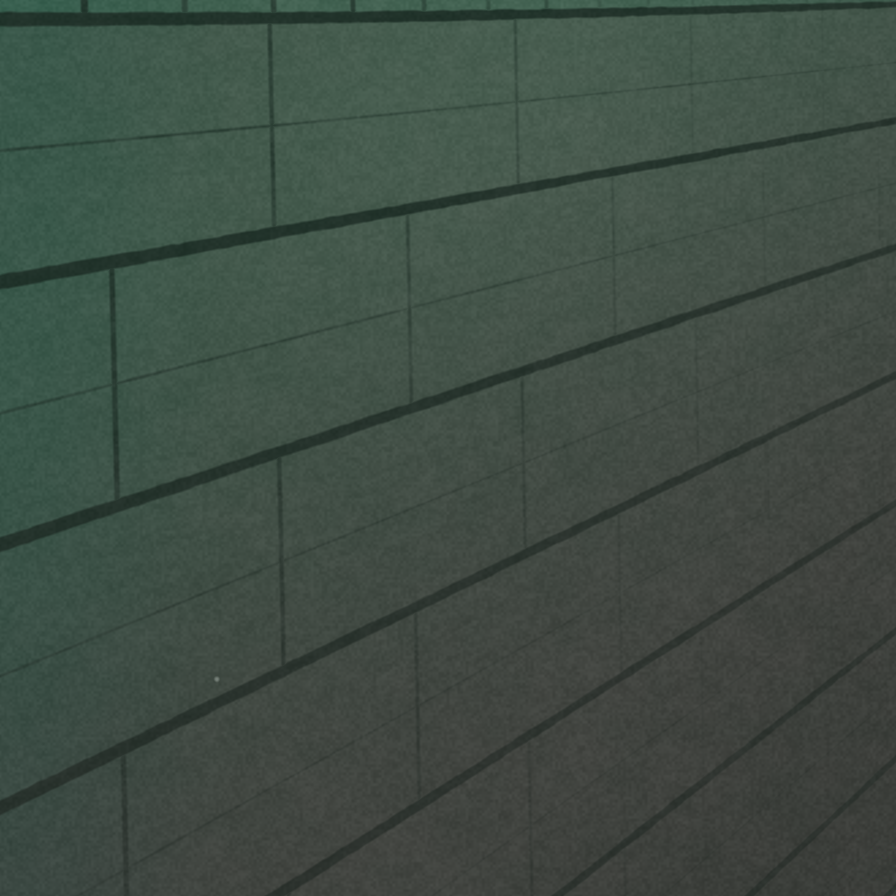
A Shadertoy shader for this texture:

```glsl
// A dim green tiled wall seen at a slant: wide course gaps, a thin line halfway
// up each course and staggered upright joints, all meeting at one vanishing point.
// Wall coordinates come from a perspective divide; grain and wear from value noise.

const vec2 VANISH = vec2(1.947, -0.039);  // vanishing point, y measured downwards
const float COURSE_START = 0.031;         // slope of the first course gap
const float COURSE_STEP = 0.1507;         // slope between course gaps
const float TOP_BEND = 0.02;              // flattening of the uppermost gap
const float JOINT_START = 0.549;          // first upright joint, in inverse depth
const float TILE = 0.122;                 // tile length, in inverse depth
const float TOP_JOINT_START = 0.542;
const float TOP_TILE = 0.0349;            // shorter tiles of the top course
const float LEAN = 0.025;                 // lean of the upright joints
const float GAP_HALF = 0.0042;            // half widths, scaled by depth
const float SEAM_HALF = 0.0009;
const float JOINT_HALF = 0.0009;
const float SOFT = 0.0019;                // edge softness in canvas units
const float GRAIN = 0.036;
const float BLOTCH = 0.022;
const vec2 SPECK = vec2(0.242, 0.758);    // one pale chip

const vec3 GREEN = vec3(0.250, 0.344, 0.290);
const vec3 GREY = vec3(0.256, 0.268, 0.250);
const vec3 GLOW = vec3(0.034, 0.026, 0.026);
const vec3 TOP_TINT = vec3(-0.010, 0.025, 0.015);
const vec3 GAP_GREEN = vec3(0.125, 0.192, 0.160);
const vec3 GAP_GREY = vec3(0.165, 0.190, 0.172);

float hash(vec2 p) {
    vec3 q = fract(vec3(p.xyx) * 0.1031);
    q += dot(q, q.yzx + 33.33);
    return fract((q.x + q.y) * q.z);
}

float noise(vec2 p) {
    vec2 cell = floor(p), f = fract(p);
    f = f * f * (3.0 - 2.0 * f);
    return mix(mix(hash(cell), hash(cell + vec2(1, 0)), f.x),
               mix(hash(cell + vec2(0, 1)), hash(cell + vec2(1, 1)), f.x), f.y);
}

// Coverage of a stroke at distance d from its centre line
float stroke(float d, float halfWidth, float soft) {
    return 1.0 - smoothstep(halfWidth - soft, halfWidth + soft, d);
}

// Distance to the nearest whole number
float toWhole(float t) {
    return abs(t - round(t));
}

void mainImage(out vec4 fragColor, in vec2 fragCoord) {
    vec2 p = fragCoord / iResolution.xy;
    p.y = 1.0 - p.y;
    float soft = max(SOFT, 0.8 / iResolution.y);

    // Perspective: slope picks the course, inverse depth runs along it
    float depth = VANISH.x - p.x;
    float slope = (p.y - VANISH.y) / depth;
    slope -= TOP_BEND * p.x * max(0.0, 1.0 - slope / 0.2);
    float course = (slope - COURSE_START) / COURSE_STEP;
    float row = floor(course);
    bool topRow = row < 0.0;
    float leanX = p.x - LEAN * (p.y - 0.33) * (1.0 - 0.4 * p.x);
    float along = 1.0 / (VANISH.x - leanX);

    // Light: green at the upper left fading to grey at the lower right
    float fade = smoothstep(0.30, 1.25, p.y + 0.6 * p.x);
    vec3 color = mix(GREEN, GREY, fade);
    vec2 fromGlow = (p - vec2(0.58, 0.12)) / vec2(0.36, 0.30);
    color += GLOW * exp(-dot(fromGlow, fromGlow));
    color.r -= 0.026 * (1.0 - smoothstep(0.0, 0.28, p.x));
    color *= 1.0 - 0.10 * smoothstep(1.35, 2.0, p.x + p.y);
    if (topRow) color += TOP_TINT;

    // Upright joints, shifted by half a tile on every other course
    float tile = topRow ? TOP_TILE : TILE;
    float start = topRow ? TOP_JOINT_START
                         : JOINT_START + 0.5 * TILE * (1.0 - mod(row, 2.0));
    float index = (along - start) / tile;
    float jointDist = toWhole(index) * tile / (along * along);
    float jointHalf = (topRow ? 1.3 : 1.0) * JOINT_HALF / (along * along);
    float wear = mix(0.70, 1.0, hash(vec2(round(index) + 17.0, row + 5.0)));
    wear *= 0.75 + 0.5 * noise(p * vec2(20.0, 55.0));
    float joint = stroke(jointDist, jointHalf, soft);
    joint *= wear * mix(0.82, 0.14, smoothstep(0.15, 0.95, p.x));

    // Thin seam halfway up each course, worn unevenly
    float rough = noise(p * 95.0) - 0.5;
    float courseHeight = COURSE_STEP * depth;
    float seamDist = toWhole(course - 0.5) * courseHeight;
    float seam = stroke(seamDist + 0.0006 * rough, SEAM_HALF * depth, soft);
    seam *= mix(0.62, 0.32, p.x) * mix(1.0, 0.6, fade);
    seam *= 0.7 + 0.6 * noise(p * 42.0 + 9.0);

    // Wide gap between courses
    float gapDist = toWhole(course) * courseHeight;
    float gap = stroke(gapDist + 0.0015 * rough, GAP_HALF * depth, soft);
    gap *= mix(0.96, 0.76, p.x * fade);

    vec3 gapColor = mix(GAP_GREEN, GAP_GREY, fade);
    color = mix(color, gapColor, clamp(max(gap, max(seam, joint)), 0.0, 1.0));

    // Grain, soft blotches and faint streaks that follow the courses
    float grain = noise(p * 330.0) + 0.6 * noise(p * 170.0 + 31.0) - 0.8;
    float blotch = noise(p * 38.0 + 4.0) - 0.5;
    float streak = noise(vec2(along * 55.0, course * 42.0 + 70.0)) - 0.5;
    color += GRAIN * grain * mix(1.0, 0.6, gap);
    color += BLOTCH * blotch * vec3(0.8, 0.5, 0.6) + 0.009 * streak;
    color += 0.22 * stroke(length(p - SPECK), 0.0025, soft);

    fragColor = vec4(clamp(color, 0.0, 1.0), 1.0);
}
```
